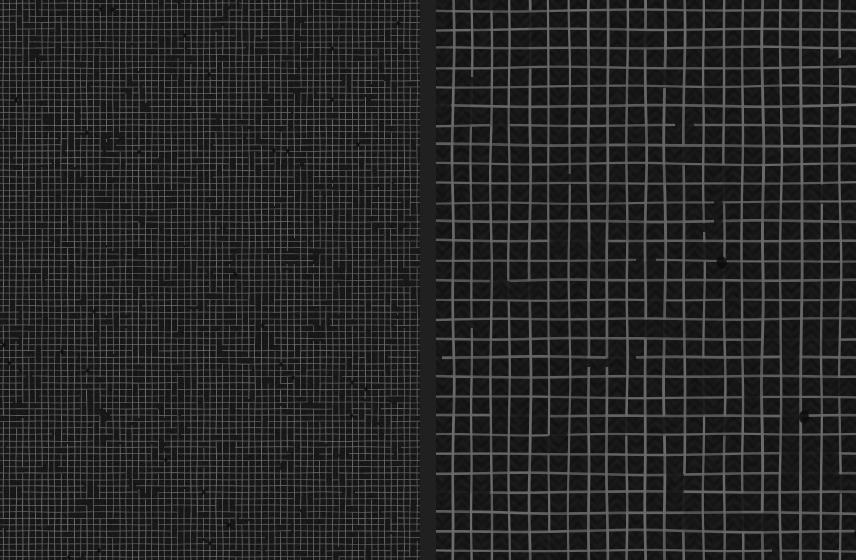
Left: the whole. Right: its middle third, enlarged.
Reproduce this pattern procedurally as a WebGL 1 fragment shader.

```glsl
precision highp float;

// Black cloth with a fine pale grid, 65 threads across by 87 down.
// Each thread wavers by gradient noise, varies in brightness and loses
// short segments; a faint twill grain and dark slubs finish the ground.

uniform vec2 u_resolution;

const vec2 THREADS = vec2(65.0, 87.0);
const float LINE_WIDTH = 0.13;    // share of one cell
const float WAVER = 0.13;         // sideways drift, in cells
const vec3 GROUND = vec3(0.088);
const vec3 PALE = vec3(0.42, 0.42, 0.415);

float hash(vec2 p) {
  vec3 q = fract(vec3(p.xyx) * 0.1031);
  q += dot(q, q.yzx + 33.33);
  return fract((q.x + q.y) * q.z);
}

vec2 gradientAt(vec2 corner) {
  float angle = 6.2832 * hash(corner + 17.0);
  return vec2(cos(angle), sin(angle));
}

// Gradient noise, roughly -0.7 to 0.7
float gradientNoise(vec2 p) {
  vec2 i = floor(p);
  vec2 f = fract(p);
  vec2 w = f * f * f * (f * (f * 6.0 - 15.0) + 10.0);
  vec2 e = vec2(1.0, 0.0);
  float a = dot(gradientAt(i), f);
  float b = dot(gradientAt(i + e.xy), f - e.xy);
  float c = dot(gradientAt(i + e.yx), f - e.yx);
  float d = dot(gradientAt(i + e.xx), f - e.xx);
  return mix(mix(a, b, w.x), mix(c, d, w.x), w.y);
}

// Share of a pixel covered by a line at signed distance d
float lineCoverage(float d, float halfWidth, float pixel) {
  float low = max(d - 0.5 * pixel, -halfWidth);
  float high = min(d + 0.5 * pixel, halfWidth);
  return max(high - low, 0.0) / pixel;
}

// Strength of one segment between crossings: missing, faint or full
float segmentStrength(float line, float segment, float wear, float seed) {
  float single = hash(vec2(line + seed, segment));
  float run = hash(vec2(line + seed + 131.0, floor(segment / 3.0)));
  float kept = step(0.02 + 0.06 * wear, single) * step(0.015 + 0.09 * wear, run);
  return mix(0.08, 0.78 + 0.34 * hash(vec2(segment, line + seed + 57.0)), kept);
}

// One family of parallel threads; "along" runs down their length
float threads(float across, float along, float pixel, float wear, float seed) {
  float line = floor(across);
  float drift = WAVER * gradientNoise(vec2(along * 0.17, line * 7.31 + seed));
  float offset = 0.10 * (hash(vec2(line, seed)) - 0.5) + drift;
  float thickness = LINE_WIDTH * (0.85 + 0.3 * hash(vec2(seed, line + 9.0)));
  float cover = lineCoverage(fract(across) - 0.5 - offset, 0.5 * thickness, pixel);

  float segment = floor(along - 0.5);
  float blend = smoothstep(1.0 - max(pixel, 0.1), 1.0, fract(along - 0.5));
  float strength = mix(segmentStrength(line, segment, wear, seed),
                       segmentStrength(line, segment + 1.0, wear, seed), blend);
  return cover * strength;
}

// Diagonal grain whose direction flips in narrow bands
float twillGrain(vec2 cell, vec2 pixel) {
  float zigzag = abs(fract(cell.x * 0.5) - 0.5) * 2.0;
  float ridge = sin(6.2832 * (cell.y * 2.0 + zigzag * 2.0));
  float fade = 1.0 - smoothstep(0.2, 0.45, max(pixel.x, pixel.y));
  return ridge * fade;
}

// Rare dark knots scattered over the cells
float slub(vec2 cell, float pixel) {
  vec2 id = floor(cell);
  vec2 center = 0.35 + 0.3 * vec2(hash(id + 3.0), hash(id + 71.0));
  float d = length((fract(cell) - center) * vec2(1.0, 0.8));
  return step(0.992, hash(id + 211.0)) * (1.0 - smoothstep(0.26 - pixel, 0.26 + pixel, d));
}

void main() {
  vec2 cell = gl_FragCoord.xy / u_resolution * THREADS;
  vec2 pixel = THREADS / u_resolution;

  // Wear gathers in loose patches, sampled once per cell
  float wear = smoothstep(0.0, 0.45, gradientNoise(floor(cell) * 0.19 + 4.7));

  // Cloth ground
  float fibre = gradientNoise(cell * vec2(2.3, 2.9));
  vec3 color = GROUND + 0.012 * twillGrain(cell, pixel) + 0.028 * fibre;

  // Upright threads are a little brighter than level ones
  float upright = threads(cell.x, cell.y, pixel.x, wear, 11.0);
  float level = 0.86 * threads(cell.y, cell.x, pixel.y, wear, 409.0);
  float ink = 1.0 - (1.0 - min(upright, 1.0)) * (1.0 - min(level, 1.0));
  ink *= 0.97 + 0.12 * gradientNoise(cell * 0.08);
  color = mix(color, PALE, clamp(ink, 0.0, 1.0));

  color = mix(color, vec3(0.04), 0.85 * slub(cell, pixel.x));
  gl_FragColor = vec4(color, 1.0);
}
```
